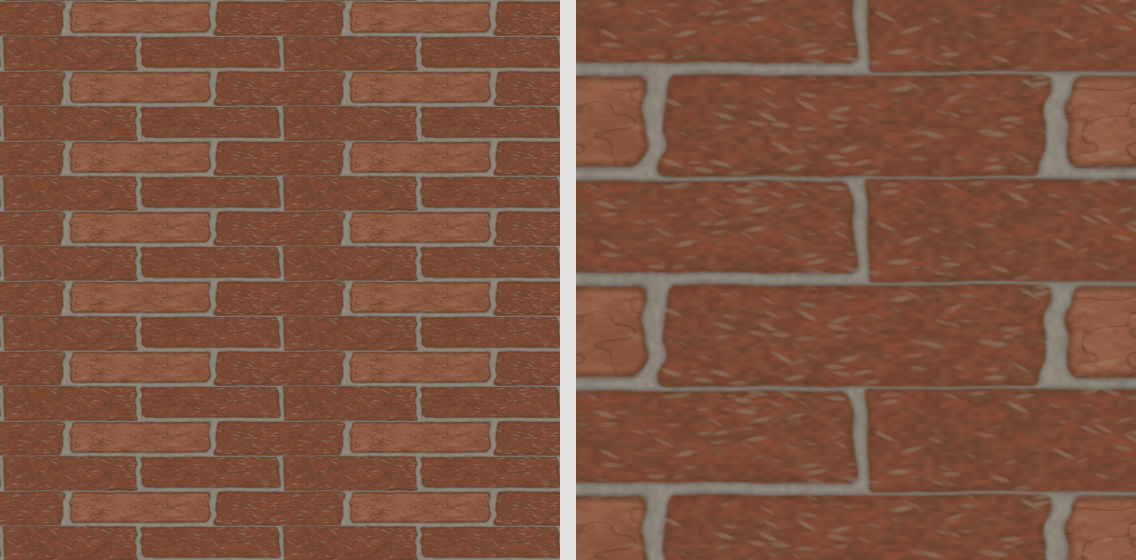
Left, the full canvas; right, a detail of the centre.
Give the GLSL for this texture, as a three.js fragment shader.

```glsl
// Worn brick wall: a tile of four bricks in two courses, 2 tiles across and 8 down.
// Bricks are slanted rounded boxes over mortar; wrapping value noise and
// scattered flecks add grain, cracks and wear.

varying vec2 vUv;

const vec2 TILE = vec2(4.0, 1.0);   // tile size; the canvas is 8 by 8 units
const float SOFT = 0.010;           // edge smoothing

const vec3 MORTAR = vec3(0.545, 0.515, 0.472);
const vec3 BROWN = vec3(0.445, 0.285, 0.200);
const vec3 RUST = vec3(0.495, 0.285, 0.205);
const vec3 CLAY = vec3(0.525, 0.325, 0.230);
const vec3 PALE_CLAY = vec3(0.585, 0.385, 0.285);
const vec3 TAN_FLECK = vec3(0.530, 0.445, 0.365);
const vec3 RED_FLECK = vec3(0.560, 0.290, 0.195);

float hash(vec2 p, float seed) {
  vec3 q = fract(vec3(p.xyx + seed * 7.31) * 0.1031);
  q += dot(q, q.yzx + 33.33);
  return fract((q.x + q.y) * q.z);
}

// Value noise that wraps over one tile; freq holds whole numbers.
float noise(vec2 p, vec2 freq, float seed) {
  vec2 q = p * freq;
  vec2 id = floor(q);
  vec2 f = fract(q);
  vec2 period = TILE * freq;
  vec2 a = mod(id, period);
  vec2 b = mod(id + 1.0, period);
  f = f * f * (3.0 - 2.0 * f);
  return mix(mix(hash(a, seed), hash(vec2(b.x, a.y), seed), f.x),
             mix(hash(vec2(a.x, b.y), seed), hash(b, seed), f.x), f.y);
}

// Horizontal streaky grain in three octaves.
float grain(vec2 p, float seed) {
  return 0.40 * noise(p, vec2(5.0, 14.0), seed)
       + 0.35 * noise(p, vec2(13.0, 34.0), seed + 1.0)
       + 0.25 * noise(p, vec2(34.0, 60.0), seed + 2.0);
}

// Signed distance to a rounded box leaning by slant, wrapped over the tile.
float brick(vec2 p, vec2 centre, vec2 extent, float slant, float radius) {
  vec2 d = mod(p - centre + 0.5 * TILE, TILE) - 0.5 * TILE;
  d.x -= d.y * slant;
  vec2 e = abs(d) - extent + radius;
  return length(max(e, 0.0)) + min(max(e.x, e.y), 0.0) - radius;
}

// Scattered, tilted slivers; one candidate in each grid cell.
float flecks(vec2 p, vec2 grid, float density, float seed) {
  vec2 q = p * grid;
  vec2 id = floor(q);
  float cover = 0.0;
  for (int j = -1; j <= 1; j++) {
    for (int i = -1; i <= 1; i++) {
      vec2 cell = id + vec2(float(i), float(j));
      vec2 key = mod(cell, TILE * grid);
      float pick = hash(key, seed);
      float size = hash(key, seed + 1.0);
      vec2 jitter = vec2(hash(key, seed + 2.0), hash(key, seed + 3.0));
      vec2 d = (q - cell - jitter) / grid;
      d.y += d.x * (hash(key, seed + 4.0) - 0.35) * 0.8;
      float r = length(d / vec2(mix(0.022, 0.058, size), mix(0.008, 0.015, size)));
      float shown = 1.0 - smoothstep(density - 0.05, density + 0.05, pick);
      cover = max(cover, shown * mix(0.4, 1.0, size) * (1.0 - smoothstep(0.4, 1.3, r)));
    }
  }
  return cover;
}

vec3 darkBrick(vec2 p, float wear) {
  vec3 col = mix(BROWN, RUST, smoothstep(0.25, 0.75, grain(p, 1.0)));
  col *= 0.92 + 0.16 * noise(p, vec2(26.0, 52.0), 6.0);
  col = mix(col, RED_FLECK, 0.55 * flecks(p, vec2(10.0, 18.0), 0.30, 20.0));
  return mix(col, TAN_FLECK, 0.75 * flecks(p, vec2(12.0, 20.0), wear, 30.0));
}

vec3 lightBrick(vec2 p, float wear) {
  vec3 col = mix(CLAY, PALE_CLAY, smoothstep(0.25, 0.75, grain(p, 10.0)));
  float ridge = abs(noise(p, vec2(9.0, 16.0), 14.0) - 0.5);
  float crack = (1.0 - smoothstep(0.0, 0.07, ridge)) * noise(p, vec2(6.0, 9.0), 15.0);
  col *= 1.0 - 0.20 * crack;
  return mix(col, TAN_FLECK * 1.12, 0.45 * flecks(p, vec2(11.0, 20.0), 0.6 * wear, 40.0));
}

void main() {
  vec2 p = mod(vUv * 8.0, TILE);

  // Ragged brick ends, nearly straight beds
  vec2 ragged = vec2(noise(p, vec2(6.0, 11.0), 50.0), noise(p, vec2(7.0, 6.0), 51.0)) - 0.5;
  vec2 w = p + ragged * vec2(0.045, 0.010);

  // Upper course: light and dark; lower course: two dark
  float light = brick(w, vec2(2.005, 0.752), vec2(0.995, 0.218), 0.02, 0.065);
  float dark = brick(w, vec2(3.995, 0.735), vec2(0.906, 0.242), 0.09, 0.035);
  dark = min(dark, brick(w, vec2(1.000, 0.236), vec2(0.948, 0.245), 0.00, 0.025));
  dark = min(dark, brick(w, vec2(3.008, 0.253), vec2(0.982, 0.219), -0.06, 0.060));
  float d = min(light, dark);

  // Mortar with fine sand and a soft shadow beside the bricks
  float sand = 0.6 * noise(p, vec2(40.0), 60.0) + 0.4 * noise(p, vec2(12.0), 61.0);
  vec3 mortar = MORTAR * (0.93 + 0.14 * sand) * mix(0.86, 1.0, smoothstep(0.0, 0.028, d));

  // Brick faces with darkened rims
  float wear = mix(0.12, 0.60, noise(p, vec2(2.0, 4.0), 70.0));
  float isLight = step(light, dark);
  vec3 face = mix(darkBrick(p, wear), lightBrick(p, wear), isLight);
  face *= 1.0 - mix(0.07, 0.18, isLight) * smoothstep(-0.045, -0.005, d);

  gl_FragColor = vec4(mix(face, mortar, smoothstep(-SOFT, SOFT, d)), 1.0);
}
```
